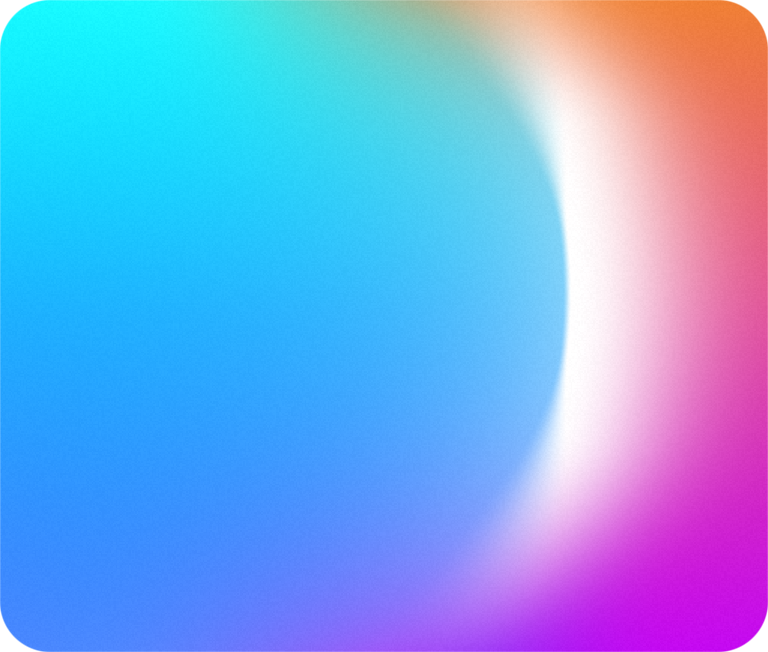
Give the GLSL for this background, as a Shadertoy shader.

```glsl
const vec3 CYAN = vec3(0.00, 1.00, 1.00);
const vec3 AZURE = vec3(0.10, 0.69, 1.00);
const vec3 BLUE = vec3(0.20, 0.43, 1.00);
const vec3 ORANGE = vec3(0.94, 0.50, 0.20);
const vec3 ROSE = vec3(0.87, 0.27, 0.57);
const vec3 PURPLE = vec3(0.77, 0.03, 0.95);
const vec3 SKY_GLOW = vec3(0.62, 0.88, 1.00);
const vec3 PAPER = vec3(1.0);

const vec2 DISC_CENTER = vec2(0.03, 0.55);
const float DISC_RADIUS = 0.84;
const float GLOW_WIDTH = 0.20;
const float INNER_WIDTH = 0.24;
const float CORNER_RADIUS = 0.077;
const float GRAIN_CELLS = 434.0;
const float GRAIN_AMOUNT = 0.022;

float hash(vec2 p) {
    vec3 q = fract(p.xyx * 0.1031);
    q += dot(q, q.yzx + 33.33);
    return fract((q.x + q.y) * q.z);
}

float roundedBox(vec2 p, vec2 halfSize, float radius) {
    vec2 q = abs(p) - halfSize + radius;
    return length(max(q, 0.0)) + min(max(q.x, q.y), 0.0) - radius;
}

// Three-stop vertical blend with its middle stop at height mid
vec3 verticalRamp(vec3 low, vec3 middle, vec3 high, float mid, float y) {
    return y < mid ? mix(low, middle, y / mid)
                   : mix(middle, high, (y - mid) / (1.0 - mid));
}

// Cool disc, tinted by the warm and violet light at its ends
vec3 discColor(vec2 p, float d) {
    vec3 color = verticalRamp(BLUE, AZURE, CYAN, 0.52, p.y);
    color = mix(color, SKY_GLOW, 0.75 * exp(min(d, 0.0) / INNER_WIDTH));
    float warm = 0.70 * smoothstep(0.20, 0.85, p.x) * exp((p.y - 1.0) / 0.13);
    float violet = 0.80 * smoothstep(0.10, 0.90, p.x) * exp(-p.y / 0.15);
    color = mix(color, ORANGE, warm);
    return mix(color, PURPLE, violet);
}

// Warm field with a white halo that narrows and fades at both ends
vec3 haloColor(vec2 p, float d) {
    vec3 color = verticalRamp(PURPLE, ROSE, ORANGE, 0.52, p.y);
    float cool = (1.0 - smoothstep(0.55, 1.05, p.x)) * (1.0 - smoothstep(0.0, 0.4, p.y));
    color = mix(color, BLUE, 0.5 * cool);
    float dy = p.y - DISC_CENTER.y;
    float width = GLOW_WIDTH - 0.30 * dy * dy;
    float strength = smoothstep(-0.10, 0.34, p.y) * (1.0 - 0.55 * smoothstep(0.80, 1.06, p.y));
    float reach = max(d, 0.0) / width;
    return mix(color, PAPER, strength * exp(-reach * reach));
}

void mainImage(out vec4 fragColor, in vec2 fragCoord) {
    vec2 p = fragCoord / iResolution.y;
    vec2 size = vec2(iResolution.x / iResolution.y, 1.0);
    float pixel = 1.0 / iResolution.y;

    // Disc edge: crisp in the middle, soft at the ends
    float d = length(p - DISC_CENTER) - DISC_RADIUS;
    float dy = p.y - DISC_CENTER.y;
    float softness = 0.007 + 0.09 * smoothstep(0.08, 0.50, abs(dy));
    float outside = smoothstep(-softness, softness, d);
    vec3 color = mix(discColor(p, d), haloColor(p, d), outside);

    // Fine grain
    color += GRAIN_AMOUNT * (hash(floor(p * GRAIN_CELLS)) - 0.5);

    // Rounded card
    float card = roundedBox(p - 0.5 * size, 0.5 * size, CORNER_RADIUS);
    color = mix(color, PAPER, smoothstep(-pixel, pixel, card) * step(0.0, card + pixel));
    fragColor = vec4(clamp(color, 0.0, 1.0), 1.0);
}
```
